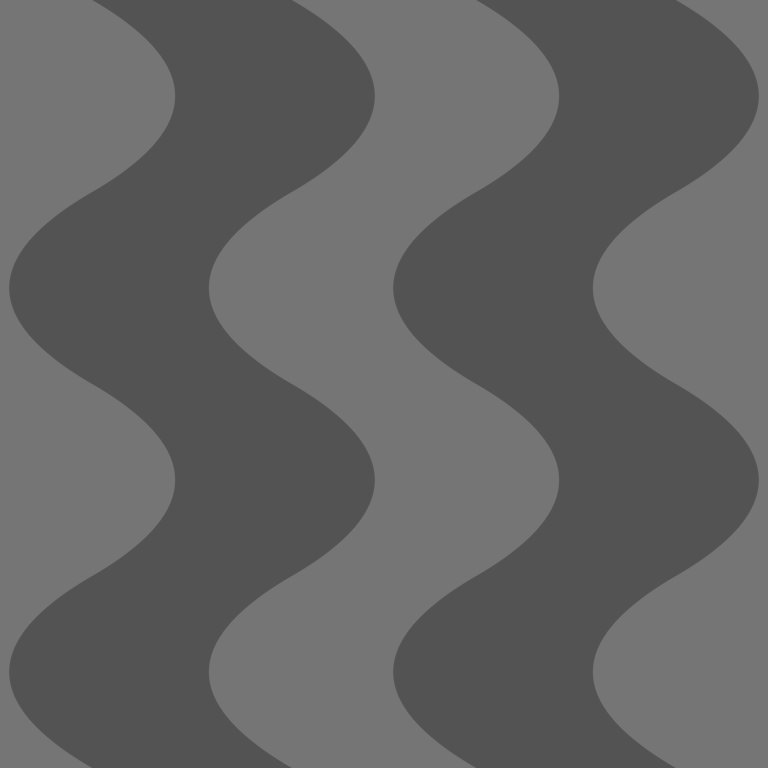
Write a three.js fragment shader that draws this pattern.

```glsl
varying vec2 vUv;

const vec2 REPEATS = vec2(2.0, 2.0);
const float AMPLITUDE = 0.108;
const float STRIPE_WIDTH = 0.26;
const float EDGE_SOFTNESS = 0.001;
const vec3 LIGHT_GRAY = vec3(0.46);
const vec3 DARK_GRAY = vec3(0.327);

// Wave of alternating parabolic arcs with period 1: x = height, y = slope
vec2 parabolicWave(float phase) {
  float side = fract(phase) < 0.5 ? -1.0 : 1.0;
  float t = fract(phase * 2.0);
  return side * vec2(4.0 * t * (1.0 - t), 8.0 * (1.0 - 2.0 * t));
}

// Approximate signed distance to the edge of a wavy vertical stripe
float wavyStripe(vec2 p, vec2 repeats, float amplitude, float width) {
  vec2 wave = amplitude * parabolicWave(p.y * repeats.y);
  float slope = wave.y * repeats.y;
  float offset = (fract((p.x - wave.x) * repeats.x) - 0.5) / repeats.x;
  return (abs(offset) - 0.5 * width) / sqrt(1.0 + slope * slope);
}

float coverage(float dist, float softness) {
  return 1.0 - smoothstep(-softness, softness, dist);
}

void main() {
  float dist = wavyStripe(vUv, REPEATS, AMPLITUDE, STRIPE_WIDTH);
  vec3 color = mix(LIGHT_GRAY, DARK_GRAY, coverage(dist, EDGE_SOFTNESS));
  gl_FragColor = vec4(color, 1.0);
}
```
